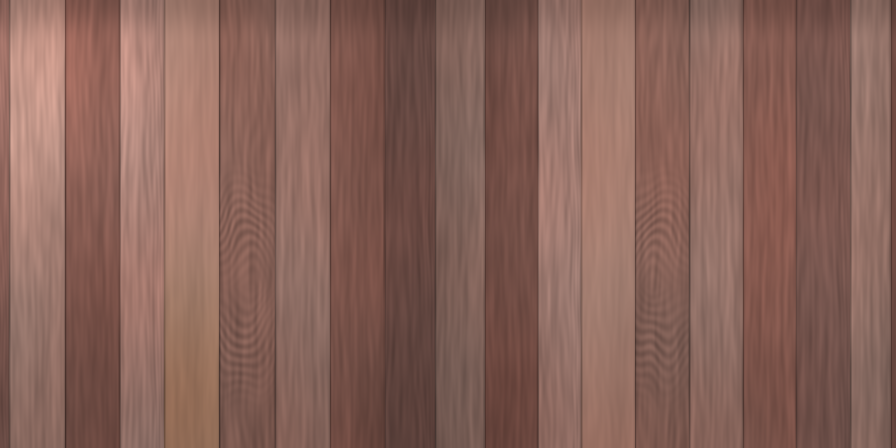
A Shadertoy shader for this texture:

```glsl
const float EDGES[9] = float[](0.0, 0.125, 0.253, 0.358, 0.487, 0.618, 0.747, 0.875, 1.0);
const vec3 WOOD[8] = vec3[](
    vec3(0.58, 0.45, 0.41), vec3(0.465, 0.315, 0.28),
    vec3(0.62, 0.47, 0.43), vec3(0.645, 0.485, 0.43),
    vec3(0.52, 0.375, 0.335), vec3(0.575, 0.435, 0.395),
    vec3(0.515, 0.35, 0.31), vec3(0.47, 0.335, 0.305));

vec2 gradientAt(vec2 cell) {
    float a = 6.2832 * fract(sin(dot(cell, vec2(127.1, 311.7))) * 43758.5);
    return vec2(cos(a), sin(a));
}

float gradientNoise(vec2 p) {
    vec2 i = floor(p), f = fract(p);
    vec2 w = f * f * f * (f * (f * 6.0 - 15.0) + 10.0);
    vec2 e = vec2(0.0, 1.0);
    float low = mix(dot(gradientAt(i), f), dot(gradientAt(i + e.yx), f - e.yx), w.x);
    float high = mix(dot(gradientAt(i + e), f - e), dot(gradientAt(i + 1.0), f - 1.0), w.x);
    return mix(low, high, w.y);
}

// Curved growth rings; across runs 0 to 1 over one board
float growthRings(int board, float across, float y, float seed) {
    float wobble = gradientNoise(vec2(across * 2.0 + seed, y * 5.0));
    if (board == 4) {
        // Two mirrored stacks of open arcs in otherwise upright grain
        float fold = abs(y - 0.36);
        float dy = (fold - 0.13) / 0.085;
        float dx = across - 0.35;
        float swirl = exp(-dy * dy - dx * dx * 2.5);
        float arcs = fold * 38.0 + dx * dx * 7.0 - dx * 1.5 + 2.2 * wobble;
        float upright = sin(6.2832 * (across * 6.0 + 2.0 * wobble));
        return mix(0.3 * upright, sin(6.2832 * arcs), swirl);
    }
    if (board == 2 || board == 7) {
        // Long pointed arches
        float dx = across - 0.45;
        return 0.5 * sin(6.2832 * (y * 2.0 + dx * dx * 14.0 + dx * 2.0 + wobble));
    }
    return 0.2 * sin(6.2832 * (across * 4.0 + 1.5 * wobble));
}

void mainImage(out vec4 fragColor, in vec2 fragCoord) {
    vec2 uv = fragCoord / iResolution.xy;
    vec2 p = vec2(uv.x * 2.0, uv.y);

    // Groups of eight boards, the second group slightly narrower
    float t = uv.x < 0.4857 ? (uv.x - 0.0104) / 0.4753 : 1.0 + (uv.x - 0.4857) / 0.4635;
    float group = floor(t), u = fract(t);
    float shift = 0.006 - 0.007 * group - 0.005 * group * group;

    // Find the board and its two edges
    int board = 0;
    float left = 0.0, right = 1.0;
    for (int i = 0; i < 8; i++) {
        float a = EDGES[i] + (i > 0 ? shift : 0.0);
        float b = EDGES[i + 1] + (i < 7 ? shift : 0.0);
        if (u >= a && u < b) {
            board = i;
            left = a;
            right = b;
        }
    }
    float across = (u - left) / (right - left);
    float seed = float(board) * 7.3 + group * 31.7;

    // Fine fibres, short pores and growth rings
    float bend = 0.008 * gradientNoise(vec2(p.x * 5.0 + seed, p.y * 3.0));
    vec2 q = vec2(p.x + bend, p.y) + vec2(0.0, seed);
    float fibre = gradientNoise(q * vec2(85.0, 3.0));
    float pores = gradientNoise(q * vec2(120.0, 11.0));
    float bands = gradientNoise(q * vec2(28.0, 1.2));
    float rings = growthRings(board, across, uv.y, seed);
    float coarse = board == 3 ? 0.4 : 1.0;
    float grain = coarse * (0.12 * fibre + 0.10 * pores) + 0.07 * bands
        + (board == 4 ? 0.09 : 0.05) * rings;
    vec3 color = WOOD[board] * (1.0 + grain);

    // Warm stains, with a yellow tint low on the left
    float stain = gradientNoise(vec2(p.x * 4.0, p.y * 2.5) + seed);
    color *= 1.0 + stain * vec3(0.05, -0.02, -0.04);
    if (board == 3 && group < 0.5)
        color *= mix(vec3(0.96, 0.97, 0.88), vec3(1.0), smoothstep(0.1, 0.6, uv.y));

    // Hairline seam at the left of each board, uneven along its length
    float gap = min(u - left, right - u) * 0.94;
    float blur = 1.0 / iResolution.y;
    float worn = gradientNoise(vec2(floor(p.x * 8.0 + 0.5) * 0.37, p.y * 4.0));
    float strength = (u - left < right - u ? 0.34 : 0.16) + 0.2 * worn;
    if (board == 3 || board == 7) strength *= 0.7;
    color *= 1.0 - strength * (1.0 - smoothstep(0.0, 0.0025 + blur, gap));

    // Glow at upper left, shade near the middle, darker rims
    vec2 g = uv - vec2(0.03, 0.80);
    float d = (uv.x - 0.47) / 0.085;
    float light = 1.0 + 0.32 * exp(-g.x * g.x / 0.018 - g.y * g.y / 0.09);
    light *= 1.0 - 0.18 * exp(-d * d);
    light *= mix(0.90, 1.02, smoothstep(0.0, 0.5, uv.y));
    light *= 1.0 - 0.14 * smoothstep(0.90, 1.0, uv.y);
    light *= 1.0 - 0.10 * smoothstep(0.97, 1.0, uv.x);
    fragColor = vec4(clamp(color * light, 0.0, 1.0), 1.0);
}
```
